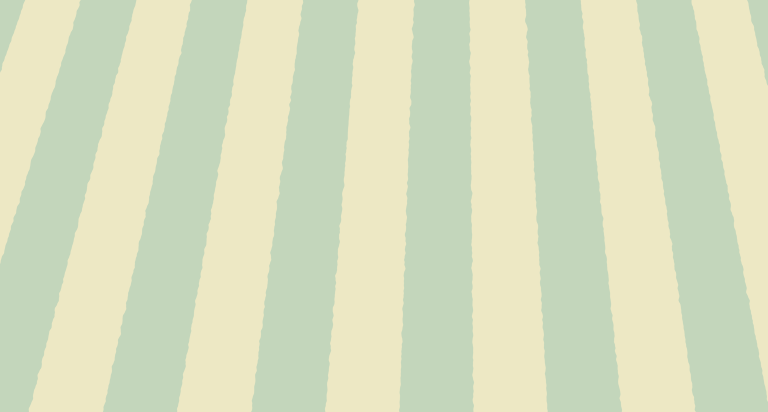
A Shadertoy shader for this pattern:

```glsl
float gradientAt(float cell, float seed) {
    return 2.0 * fract(sin(cell * 12.9898 + seed * 78.233) * 4375.85) - 1.0;
}

// 1D gradient noise, with an independent sequence per seed
float gradientNoise(float x, float seed) {
    float cell = floor(x), f = x - cell;
    float fade = f * f * f * (f * (f * 6.0 - 15.0) + 10.0);
    return mix(gradientAt(cell, seed) * f, gradientAt(cell + 1.0, seed) * (f - 1.0), fade);
}

void mainImage(out vec4 fragColor, in vec2 fragCoord) {
    vec2 uv = fragCoord / iResolution.xy;

    // Stripes fan out from a point far above the canvas
    float stripeWidth = mix(0.0965, 0.0723, uv.y);
    float stripe = (uv.x - 0.5958) / stripeWidth - 0.215;

    // Signed distance to the nearest boundary, roughened like cut paper
    float edge = floor(stripe + 0.5);
    float dist = (stripe - edge) * stripeWidth;
    dist += 0.0030 * gradientNoise(uv.y * 50.0, edge + 20.0);
    dist += 0.0012 * gradientNoise(uv.y * 105.0, edge + 51.0);

    // Cream lies to the right of even boundaries, sage to the right of odd ones
    float softness = 0.7 / iResolution.x;
    float rightSide = smoothstep(-softness, softness, dist);
    float cream = mix(rightSide, 1.0 - rightSide, mod(edge, 2.0));

    vec3 color = mix(vec3(0.763, 0.839, 0.733), vec3(0.929, 0.910, 0.769), cream);
    fragColor = vec4(color, 1.0);
}
```
